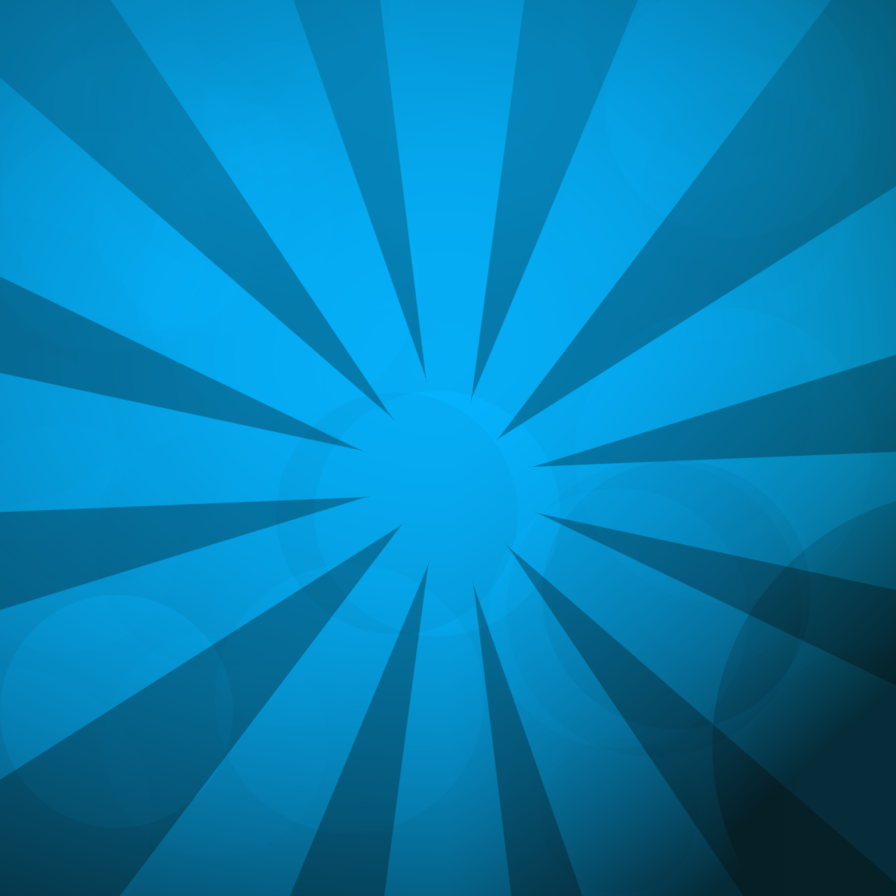
A three.js fragment shader for this background:

```glsl
// Blue sunburst: twelve dark wedges around an off-centre hub, over a soft
// glow that fades to deep teal at the lower right. Faint overlapping discs
// add cloudy layers; the wedges are six shapes repeated by a half turn.

#define HUB vec2(0.502, 0.4622)
#define GLOW_CENTER vec2(0.50, 0.60)
#define GLOW_PEAK 0.96
#define DARKEST 0.22
#define EDGE 0.0012
#define RAY_SHADE 0.70
#define RAY_SHADE_TOP 0.86
#define CLOUD_COUNT 28
#define CLOUD_STRENGTH 0.012

varying vec2 vUv;

float hash(float n) {
  return fract(sin(n * 12.9898) * 43758.547);
}

// Filled circle with a smooth rim.
float disc(vec2 p, vec2 center, float radius) {
  return 1.0 - smoothstep(-EDGE, EDGE, length(p - center) - radius);
}

// Endless wedge from its tip; angles in degrees.
float wedge(vec2 p, vec2 tip, float heading, float halfAngle) {
  float a = radians(heading);
  float h = radians(halfAngle);
  vec2 q = p - tip;
  float along = dot(q, vec2(cos(a), sin(a)));
  float across = abs(dot(q, vec2(-sin(a), cos(a))));
  return 1.0 - smoothstep(-EDGE, EDGE, across * cos(h) - along * sin(h));
}

// Six uneven wedges, then the same six turned by 180 degrees.
float sunburst(vec2 p) {
  float rays = 0.0;
  for (int i = 0; i < 2; i++) {
    rays = max(rays, wedge(p, vec2(-0.0267, 0.1159), 103.1, 6.2));
    rays = max(rays, wedge(p, vec2(0.0241, 0.0924), 74.9, 7.55));
    rays = max(rays, wedge(p, vec2(0.0540, 0.0482), 42.6, 10.2));
    rays = max(rays, wedge(p, vec2(0.0931, 0.0169), 9.75, 7.4));
    rays = max(rays, wedge(p, vec2(0.0990, -0.0352), -18.9, 6.8));
    rays = max(rays, wedge(p, vec2(0.0645, -0.0716), -48.5, 7.55));
    p = -p;
  }
  return rays;
}

// Brightness of the glow, with its own falloff toward each side.
float glow(vec2 p) {
  vec2 d = p - GLOW_CENTER;
  float sideways = d.x > 0.0 ? 1.0 : 0.5;
  float vertical = d.y > 0.0 ? 0.85 : 1.2;
  float corner = 1.3 * max(d.x, 0.0) * max(-d.y, 0.0);
  return GLOW_PEAK - sideways * d.x * d.x - vertical * d.y * d.y - corner;
}

// Large layered discs, signed: positive brightens, negative darkens.
float layers(vec2 p) {
  float l = 0.0;
  l -= 0.030 * disc(p, vec2(0.443, 0.427), 0.135);
  l += 0.030 * disc(p, vec2(0.488, 0.427), 0.137);
  l -= 0.035 * disc(p, vec2(0.755, 0.336), 0.150);
  l -= 0.020 * disc(p, vec2(0.730, 0.320), 0.165);
  l -= 0.085 * disc(p, vec2(1.080, 0.167), 0.285);
  l += 0.045 * disc(p, vec2(0.130, 0.206), 0.130);
  l += 0.025 * disc(p, vec2(0.390, 0.220), 0.150);
  l += 0.020 * disc(p, vec2(0.690, 0.310), 0.145);
  l += 0.015 * disc(p, vec2(0.820, 0.880), 0.145);
  l += 0.015 * disc(p, vec2(0.807, 0.492), 0.165);
  l += 0.010 * disc(p, vec2(0.313, 0.687), 0.154);
  return l;
}

// Scattered faint discs, stronger toward the rim and the lower half.
float clouds(vec2 p) {
  float c = 0.0;
  for (int i = 0; i < CLOUD_COUNT; i++) {
    float n = float(i) + 1.0;
    vec2 center = vec2(hash(n), hash(n + 41.3));
    float radius = mix(0.07, 0.17, hash(n + 83.7));
    float tone = mod(n, 2.0) * 2.0 - 1.0;
    c += tone * disc(p, center, radius);
  }
  float fade = smoothstep(0.10, 0.45, length(p - HUB)) * mix(1.0, 0.5, p.y);
  return c * CLOUD_STRENGTH * fade;
}

void main() {
  vec2 p = vUv;
  float light = max(glow(p) + layers(p) + clouds(p), DARKEST);

  // Wedges grow more transparent toward the top.
  float shade = mix(RAY_SHADE, RAY_SHADE_TOP, smoothstep(0.60, 1.0, p.y));
  light *= mix(1.0, shade, sunburst(p - HUB));

  // Blue carries the light; green rises slightly at the teal right side.
  float teal = 0.03 * smoothstep(0.75, 1.0, p.x);
  vec3 color = vec3(0.02, light * (0.69 + teal) + 0.015, light);
  gl_FragColor = vec4(clamp(color, 0.0, 1.0), 1.0);
}
```
